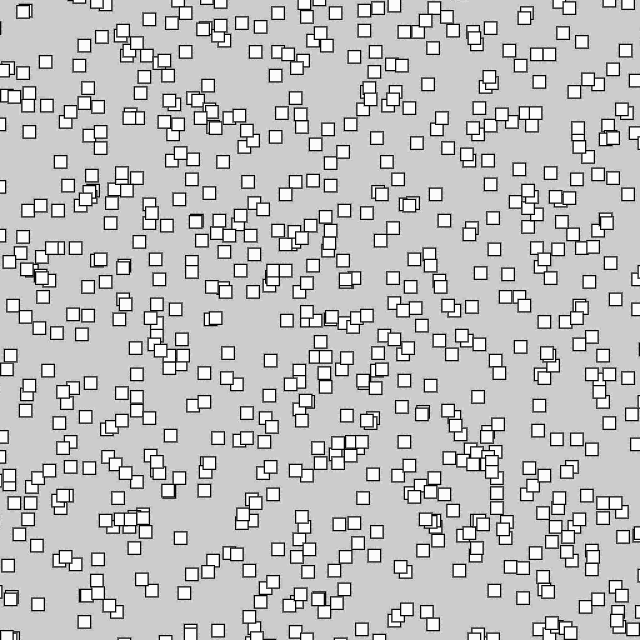
Reproduce this pattern procedurally as a three.js fragment shader.

```glsl
varying vec2 vUv;

vec3 hash3(vec3 p) {
  p = fract(p * vec3(0.1031, 0.1030, 0.0973));
  p += dot(p, p.yxz + 33.33);
  return fract((p.xxy + p.yxx) * p.zyx);
}

float boxDistance(vec2 p) {
  return max(abs(p.x), abs(p.y));
}

void main() {
  // 512 fine units span the canvas, 16 cells of 32 units per side
  vec2 p = vUv * 512.0;
  float blur = max(fwidth(p.x), 0.001);
  vec2 firstCell = floor(p / 32.0 - 0.5);

  vec3 squares = vec3(0.0);
  float cover = 0.0;
  float nearest = 100.0;

  // Paint the squares of the four closest cells in a fixed order
  for (int j = 0; j < 2; j++) {
    for (int i = 0; i < 2; i++) {
      vec2 cell = firstCell + vec2(float(i), float(j));
      for (int k = 0; k < 14; k++) {
        vec3 rnd = hash3(vec3(cell + 17.0, float(k) * 7.0 + 3.0));
        if (rnd.z > 0.2) continue;
        vec2 center = floor((cell + rnd.xy) * 32.0) + 0.5;
        float d = boxDistance(p - center);
        float outer = clamp((5.5 - d) / blur + 0.5, 0.0, 1.0);
        float inner = clamp((4.5 - d) / blur + 0.5, 0.0, 1.0);
        squares = mix(squares, mix(vec3(0.02), vec3(0.99), inner), outer);
        cover = max(cover, outer);
        nearest = min(nearest, d);
      }
    }
  }

  // Faint light and dark grain hugging the outlines
  float grain = floor(hash3(vec3(floor(p), 5.0)).x * 3.0) - 1.0;
  float halo = 1.0 - smoothstep(7.4, 7.6, nearest);
  vec3 ground = vec3(0.8 + 0.045 * grain * halo);

  gl_FragColor = vec4(mix(ground, squares, cover), 1.0);
}
```
